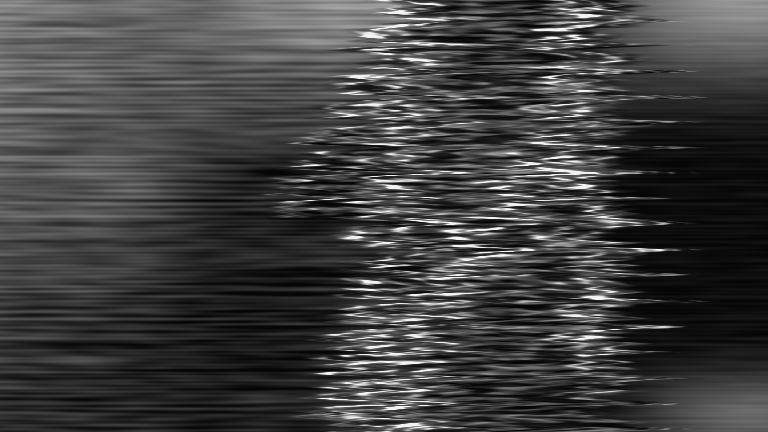
Give the GLSL for this texture, as a Shadertoy shader.

```glsl
// Monochrome water-like shimmer torn into fine horizontal streaks.

const float ROWS = 135.0;         // streak rows over the height
const float COMB_COUNT = 16.9;    // evenly spaced long tears
const float COMB_PHASE = 0.78;
const float COMB_SHIFT = 0.065;   // reach of the long tears
const float ROW_SHIFT = 0.055;    // reach of the irregular tears
const float GRAIN = 0.13;         // streak contrast in calm areas
const float SPARK = 1.65;         // strength of the bright glints
const float RIGHT_EDGE = 0.805;   // end of the rough zone

vec2 gradientAt(vec2 cell) {
    vec3 h = fract(vec3(cell.xyx) * vec3(0.1031, 0.1030, 0.0973));
    h += dot(h, h.yzx + 33.33);
    float angle = 6.2832 * fract((h.x + h.y) * h.z);
    return vec2(cos(angle), sin(angle));
}

float gradientNoise(vec2 p) {
    vec2 i = floor(p), f = p - i;
    vec2 u = f * f * f * (f * (f * 6.0 - 15.0) + 10.0);
    vec2 e = vec2(0.0, 1.0);
    float low = mix(dot(gradientAt(i), f),
                    dot(gradientAt(i + e.yx), f - e.yx), u.x);
    float high = mix(dot(gradientAt(i + e), f - e),
                     dot(gradientAt(i + 1.0), f - 1.0), u.x);
    return 1.5 * mix(low, high, u.y);
}

float streak(vec2 p, float across, float rows, float seed) {
    return gradientNoise(vec2(p.x * across + seed, p.y * rows + seed * 1.7));
}

float glow(vec2 p, vec2 center, vec2 size) {
    vec2 d = (p - center) / size;
    return exp(-dot(d, d));
}

float ridge(float x, float center, float width) {
    float d = (x - center) / width;
    return exp(-d * d);
}

// Horizontal displacement of each row.
float tear(float y) {
    float phase = fract((1.0 - y) * COMB_COUNT - COMB_PHASE + 0.5) - 0.5;
    float comb = exp(-phase * phase * 130.0);
    float rough = gradientNoise(vec2(3.7, y * ROWS * 0.8));
    float slow = gradientNoise(vec2(9.2, y * 32.0));
    return ROW_SHIFT * (0.75 * rough + 0.45 * slow) + COMB_SHIFT * comb;
}

// Soft lighting of the left side.
float leftTone(vec2 p) {
    float tone = mix(0.13, 0.34, smoothstep(0.25, 0.95, p.y));
    tone += 0.13 * exp(-p.x / 0.13) * smoothstep(-0.2, 0.4, p.y);
    tone += 0.25 * glow(p, vec2(0.46, 1.02), vec2(0.18, 0.13));
    tone += 0.10 * glow(p, vec2(0.15, 0.58), vec2(0.08, 0.12));
    tone += 0.07 * glow(p, vec2(0.13, 0.38), vec2(0.10, 0.08));
    tone -= 0.13 * glow(p, vec2(0.37, 0.60), vec2(0.12, 0.16));
    tone -= 0.05 * glow(p, vec2(0.32, 0.25), vec2(0.13, 0.25));
    return tone;
}

// Dark right side between two corner glows.
float rightTone(vec2 p) {
    float tone = 0.045 + 0.20 * smoothstep(0.62, 0.95, p.y);
    tone += 0.36 * glow(p, vec2(0.97, 1.03), vec2(0.16, 0.17));
    return tone + 0.36 * glow(p, vec2(0.98, 0.04), vec2(0.15, 0.10));
}

void mainImage(out vec4 fragColor, in vec2 fragCoord) {
    vec2 uv = fragCoord / iResolution.xy;
    float shift = tear(uv.y);
    vec2 p = vec2(uv.x - shift, uv.y);

    // Bright slanting bands and the rough zone that holds them.
    float outer = 0.355 + 0.27 * (p.y - 0.5);
    float middle = 0.45 + 0.07 * smoothstep(0.1, 0.6, p.y);
    float diagonal = 0.52 + 0.22 * smoothstep(0.1, 0.8, p.y);
    float upper = smoothstep(0.46, 0.51, p.y);
    float bands = 0.85 * upper * ridge(p.x, outer + 0.02, 0.026);
    bands += ridge(p.x, middle, 0.038);
    bands += ridge(p.x, diagonal, 0.037);
    bands += 0.8 * ridge(p.x, 0.77, 0.045) * smoothstep(0.72, 0.55, p.y)
           * smoothstep(0.02, 0.2, p.y);
    float start = mix(middle - 0.04, outer, upper);
    float zone = smoothstep(start - 0.015, start + 0.035, p.x);
    zone *= 1.0 - smoothstep(RIGHT_EDGE - 0.02, RIGHT_EDGE + 0.02, p.x);

    // Streaks from long soft lines to short curled glints.
    float longLine = streak(uv, 3.0, ROWS, 11.3);
    float softLine = streak(uv, 13.0, ROWS * 0.6, 27.1);
    float shortLine = streak(p, 24.0, ROWS * 0.75, 41.9);
    float glint = streak(p, 48.0, ROWS * 0.85, 63.4);

    // Calm surroundings.
    float side = smoothstep(0.55, 0.78, p.x);
    float calm = mix(leftTone(uv), rightTone(uv), side);
    calm += GRAIN * (longLine + 0.6 * softLine) * mix(1.0, 0.35, side);

    // Rough zone with dark gaps.
    float rough = 0.235 + 0.05 * glow(p, vec2(0.60, 0.62), vec2(0.12, 0.25));
    rough -= 0.09 * glow(p, vec2(0.53, 0.42), vec2(0.05, 0.10));
    rough -= 0.12 * upper * glow(p, vec2(0.43, 0.60), vec2(0.05, 0.16));
    rough += 0.14 * longLine + 0.25 * shortLine + 0.12 * glint;
    rough *= mix(0.3, 1.0, smoothstep(-0.4, 0.0, softLine + 0.5 * longLine));
    float sparkle = max(0.65 * shortLine + 0.65 * glint + 0.08, 0.0);
    rough += bands * (0.10 + SPARK * sparkle * sqrt(sparkle));

    float tone = mix(calm, rough, zone);

    // Thin light tips where rows overshoot the right edge.
    float tip = ridge(p.x, RIGHT_EDGE, 0.025) * smoothstep(0.03, 0.06, shift);
    tone += 0.28 * tip * smoothstep(-0.2, 0.4, glint);

    fragColor = vec4(vec3(clamp(tone, 0.025, 0.95)), 1.0);
}
```
